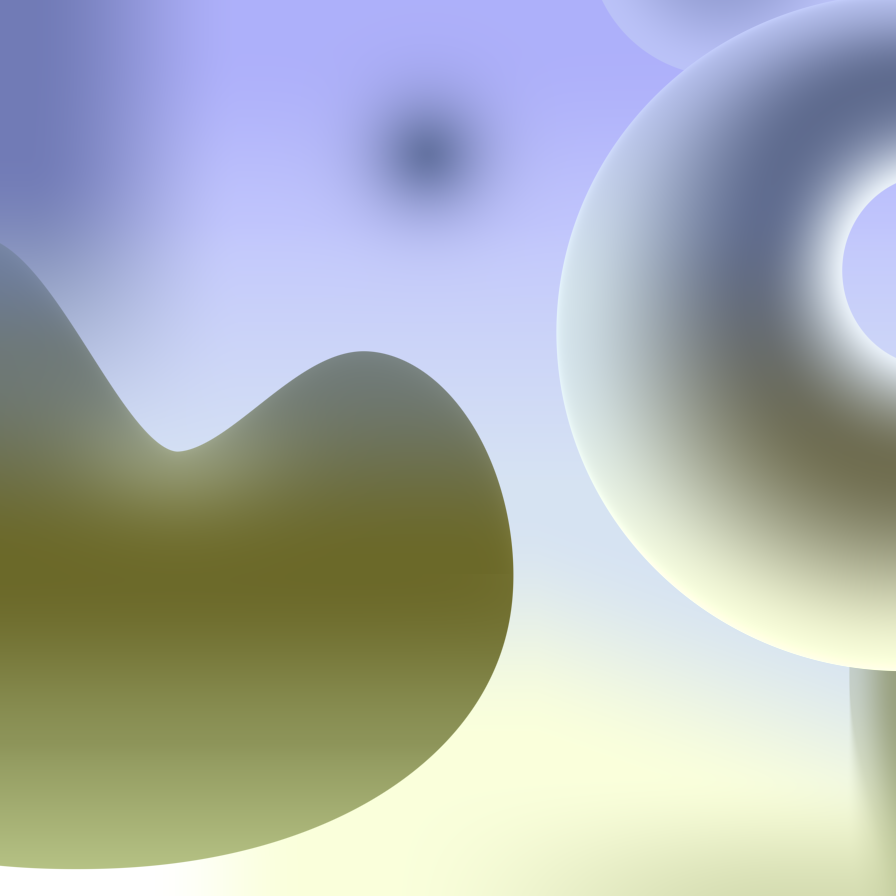
Reproduce this background procedurally as a WebGL 2 fragment shader.

```glsl
#version 300 es
precision highp float;
// Soft studio scene: a periwinkle-to-cream sky with blurred shadows, an olive
// blob, and a glossy ring. Shapes are implicit ellipses and eased profiles;
// shading comes from vertical colour ramps and falloff measured from the edges.

uniform vec2 u_resolution;
out vec4 outColor;

// Layout, in canvas units with the origin at the lower left
const vec2 RING_CENTER = vec2(1.009, 0.629);
const vec2 RING_RADII = vec2(0.388, 0.378);
const vec2 HOLE_CENTER = vec2(1.042, 0.698);
const vec2 HOLE_RADII = vec2(0.102, 0.107);
const vec2 LENS_CENTER = vec2(0.807, 1.065);
const float LENS_RADIUS = 0.150;
const vec2 SPOT_CENTER = vec2(0.477, 0.828);
const float SPOT_SIZE = 0.062;
const float BLOB_WAIST = 0.359;
const vec2 BLOB_VALLEY = vec2(0.198, 0.496);
const vec2 BLOB_LEFT_PEAK = vec2(-0.026, 0.736);
const vec2 BLOB_RIGHT_PEAK = vec2(0.406, 0.608);
const float BLOB_RIGHT_WIDTH = 0.167;
const float BLOB_BASE_X = 0.085;
const vec2 BLOB_BASE_RADII = vec2(0.488, 0.329);

// Colours
const vec3 PERIWINKLE = vec3(0.68, 0.69, 0.98);
const vec3 LILAC = vec3(0.76, 0.78, 0.99);
const vec3 ICE = vec3(0.84, 0.89, 0.95);
const vec3 CREAM = vec3(0.98, 1.0, 0.86);
const vec3 SAGE = vec3(0.83, 0.86, 0.69);
const vec3 SLATE = vec3(0.36, 0.41, 0.55);
const vec3 SHADOW = vec3(0.43, 0.47, 0.70);
const vec3 OLIVE = vec3(0.42, 0.41, 0.16);
const vec3 MOSS = vec3(0.56, 0.59, 0.36);
const vec3 PALE_MOSS = vec3(0.71, 0.76, 0.52);
const vec3 GRAY_GREEN = vec3(0.43, 0.47, 0.46);

float ramp(float a, float b, float x) { return clamp((x - a) / (b - a), 0.0, 1.0); }

// Radial field of an ellipse, about a distance; positive inside
float ellipseField(vec2 p, vec2 center, vec2 radii) {
  return (1.0 - length((p - center) / radii)) * min(radii.x, radii.y);
}

float coverage(float field, float pixel) { return smoothstep(-pixel, pixel, field); }

// Relative depth inside the blob: 0 on its outline, 1 at its core
float blobField(vec2 p) {
  bool right = p.x > BLOB_VALLEY.x;
  vec2 peak = right ? BLOB_RIGHT_PEAK : BLOB_LEFT_PEAK;
  float t = clamp((p.x - BLOB_VALLEY.x) / (peak.x - BLOB_VALLEY.x), 0.0, 1.0);
  float top = mix(BLOB_VALLEY.y, peak.y, smoothstep(0.0, 1.0, pow(t, 0.9)));
  bool upper = p.y > BLOB_WAIST;
  vec2 q = upper
    ? vec2(max(p.x - BLOB_RIGHT_PEAK.x, 0.0) / BLOB_RIGHT_WIDTH, (p.y - BLOB_WAIST) / (top - BLOB_WAIST))
    : abs(vec2(p.x - BLOB_BASE_X, p.y - BLOB_WAIST)) / BLOB_BASE_RADII;
  float power = upper ? 1.93 : 2.13;
  return 1.0 - pow(pow(q.x, power) + pow(q.y, power), 1.0 / power);
}

vec3 skyColor(vec2 p) {
  vec3 c = mix(PERIWINKLE, LILAC, smoothstep(0.95, 0.70, p.y));
  c = mix(c, ICE, ramp(0.75, 0.46, p.y));
  // Cream light lies diagonally, cooler toward the right
  float level = p.y + 0.36 * max(p.x - 0.6, 0.0);
  c = mix(c, CREAM, smoothstep(0.43, 0.17, level));
  c = mix(c, SAGE, smoothstep(0.14, -0.02, p.y) * smoothstep(0.42, 0.88, p.x));
  c = mix(c, vec3(1.0), smoothstep(0.34, 0.16, p.x) * smoothstep(0.16, 0.03, p.y));
  // Blurred shadow down the left side
  float side = smoothstep(0.27, 0.03, p.x) * smoothstep(0.46, 0.83, p.y);
  c = mix(c, mix(vec3(0.48, 0.55, 0.64), SHADOW, smoothstep(0.62, 0.82, p.y)), side * 0.95);
  // Blurred round spot
  vec2 d = (p - SPOT_CENTER) / SPOT_SIZE;
  return mix(c, SLATE + vec3(0.01, 0.02, 0.06), 0.92 * exp(-pow(dot(d, d), 0.85)));
}

vec3 blobColor(vec2 p, float depth) {
  vec3 c = mix(PALE_MOSS, MOSS, ramp(0.03, 0.17, p.y));
  c = mix(c, OLIVE, smoothstep(0.14, 0.36, p.y));
  c = mix(c, GRAY_GREEN, smoothstep(0.37, 0.60, p.y));
  c = mix(c, vec3(0.42, 0.48, 0.60), smoothstep(0.58, 0.72, p.y));
  // Light spilling from the valley and along the rim
  vec2 d = (p - BLOB_VALLEY) / vec2(0.11, 0.075);
  float rim = exp(-max(depth, 0.0) * 14.0) * smoothstep(0.25, 0.45, p.y);
  return c + vec3(0.15, 0.16, 0.16) * exp(-dot(d, d)) + 0.05 * rim;
}

vec3 ringColor(vec2 p, float outer, float inner) {
  float t = outer / max(outer + inner, 0.001);
  float ridge = 0.70 - 0.22 * smoothstep(0.72, 0.96, p.y);
  vec3 light = mix(CREAM, vec3(0.83, 0.89, 0.92), smoothstep(0.28, 0.62, p.y));
  light = mix(light, vec3(0.70, 0.74, 0.92), smoothstep(0.65, 0.95, p.y));
  vec3 dark = mix(vec3(0.43, 0.42, 0.30), SLATE, smoothstep(0.46, 0.78, p.y));
  float shade = smoothstep(-0.02, ridge, t) * (1.0 - 0.35 * smoothstep(ridge, 1.0, t));
  vec3 c = mix(light, dark, shade);
  // Bright inner lip and thin outer highlight
  c = mix(c, vec3(0.91, 0.94, 0.97), exp(-pow(max(inner, 0.0) / 0.036, 1.3)));
  return c + 0.07 * exp(-max(outer, 0.0) / 0.006);
}

void main() {
  vec2 p = gl_FragCoord.xy / u_resolution;
  float pixel = 0.75 / min(u_resolution.x, u_resolution.y);
  vec3 color = skyColor(p);

  // Lens behind the ring, at the top
  float lens = LENS_RADIUS - length(p - LENS_CENTER);
  vec3 lensColor = mix(vec3(0.73, 0.76, 0.97), vec3(0.58, 0.62, 0.83), smoothstep(0.0, 0.11, lens));
  color = mix(color, lensColor, coverage(lens, pixel));

  // Column below the ring, softening toward its foot
  float column = p.x - 0.948 - 0.35 * pow(max(0.24 - p.y, 0.0), 1.7);
  vec3 columnColor = mix(vec3(0.73, 0.77, 0.58), vec3(0.60, 0.63, 0.50), smoothstep(0.0, 0.23, p.y));
  float columnMask = coverage(column, pixel + 0.025 * smoothstep(0.24, 0.0, p.y));
  columnMask *= smoothstep(0.30, 0.25, p.y) * (0.35 + 0.65 * smoothstep(0.0, 0.055, column));
  color = mix(color, columnColor, columnMask);

  // Ring with an off-centre hole
  float outer = ellipseField(p, RING_CENTER, RING_RADII);
  float inner = -ellipseField(p, HOLE_CENTER, HOLE_RADII);
  color = mix(color, ringColor(p, outer, inner), coverage(min(outer, inner), pixel));

  // Blob, with its edge width taken from the field's slope
  float depth = blobField(p);
  float slope = min(length(vec2(dFdx(depth), dFdy(depth))), 16.0 * pixel);
  color = mix(color, blobColor(p, depth), coverage(depth, 0.75 * slope + 0.0001));

  outColor = vec4(clamp(color, 0.0, 1.0), 1.0);
}
```
